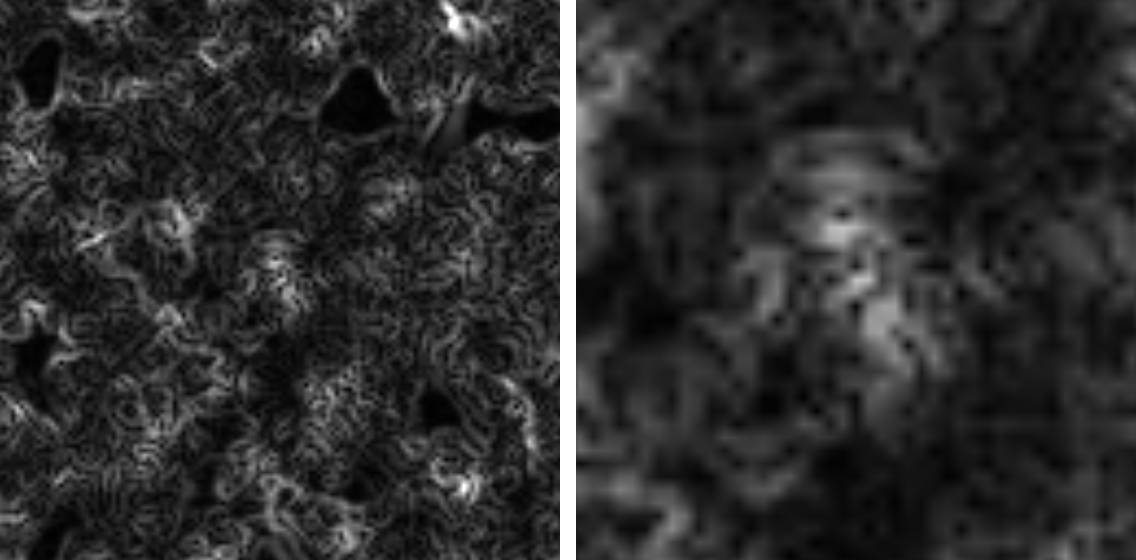
Left: the whole. Right: its middle third, enlarged.
Write a Shadertoy shader that draws this texture.

```glsl
// Draws a dark relief of tangled grey outlines, small rings, black hollows and bright scars.
// A height field of gradient noise is differenced on a coarse lattice, and the
// steepness at the lattice points is blended linearly into soft strokes.

const float LATTICE = 128.0;      // lattice points per canvas height
const float GRAIN_SCALE = 27.0;   // bumps that become rings
const float SPECK_SCALE = 53.0;   // finer bumps inside the rings
const float HOLLOW_SCALE = 7.0;
const float SCAR_SCALE = 2.6;
const float PATCH_SCALE = 9.0;    // areas of stronger or weaker contrast
const float EXPOSURE = 0.46;
const vec3 TINT = vec3(1.0);

// Random gradient of about unit length for an integer cell.
vec2 cellGradient(ivec2 cell, uint seed) {
    uint h = uint(cell.x) * 1597u ^ uint(cell.y) * 51749u ^ seed * 7919u;
    h = (h ^ (h >> 15)) * 73244475u;
    h = (h ^ (h >> 13)) * 73244475u;
    h ^= h >> 16;
    vec2 unit = vec2(h & 65535u, h >> 16) / 65535.0;
    return (unit * 2.0 - 1.0) * 1.22;
}

float gradientNoise(vec2 p, uint seed) {
    ivec2 cell = ivec2(floor(p));
    vec2 f = fract(p);
    vec2 fade = f * f * f * (f * (f * 6.0 - 15.0) + 10.0);
    float a = dot(cellGradient(cell, seed), f);
    float b = dot(cellGradient(cell + ivec2(1, 0), seed), f - vec2(1, 0));
    float c = dot(cellGradient(cell + ivec2(0, 1), seed), f - vec2(0, 1));
    float d = dot(cellGradient(cell + ivec2(1, 1), seed), f - vec2(1, 1));
    return mix(mix(a, b, fade.x), mix(c, d, fade.x), fade.y);
}

// Grain over solid ground, flat inside the hollows, stepped along the scars.
float surfaceHeight(vec2 p) {
    float ground = smoothstep(-0.38, -0.2, gradientNoise(p * HOLLOW_SCALE, 1u));
    float grain = gradientNoise(p * GRAIN_SCALE, 2u)
                + 0.5 * gradientNoise(p * SPECK_SCALE, 3u);
    float scar = smoothstep(-0.03, 0.03, gradientNoise(p * SCAR_SCALE, 4u));
    float scarReach = smoothstep(0.08, 0.4, gradientNoise(p * SCAR_SCALE * 1.7, 5u));
    return grain * mix(0.12, 1.0, ground) + 0.45 * ground + 1.1 * scar * scarReach;
}

// Length of the central difference across one lattice step each way.
float steepness(vec2 p, float stepSize) {
    vec2 e = vec2(stepSize, 0.0);
    return length(vec2(surfaceHeight(p + e.xy) - surfaceHeight(p - e.xy),
                       surfaceHeight(p + e.yx) - surfaceHeight(p - e.yx)));
}

// Steepness at the four nearest lattice points, blended linearly.
float latticeSteepness(vec2 p, float density) {
    vec2 corner = floor(p * density);
    vec2 blend = fract(p * density);
    float sum = 0.0;
    for (int i = 0; i < 4; i++) {
        vec2 offset = vec2(i & 1, i >> 1);
        vec2 weight = mix(1.0 - blend, blend, offset);
        sum += weight.x * weight.y * steepness((corner + offset) / density, 1.0 / density);
    }
    return sum;
}

void mainImage(out vec4 fragColor, in vec2 fragCoord) {
    vec2 p = fragCoord / iResolution.y;
    float contrast = exp(1.4 * gradientNoise(p * PATCH_SCALE, 6u));
    float light = EXPOSURE * contrast * latticeSteepness(p, LATTICE);
    fragColor = vec4(TINT * clamp(light, 0.0, 1.0), 1.0);
}
```
